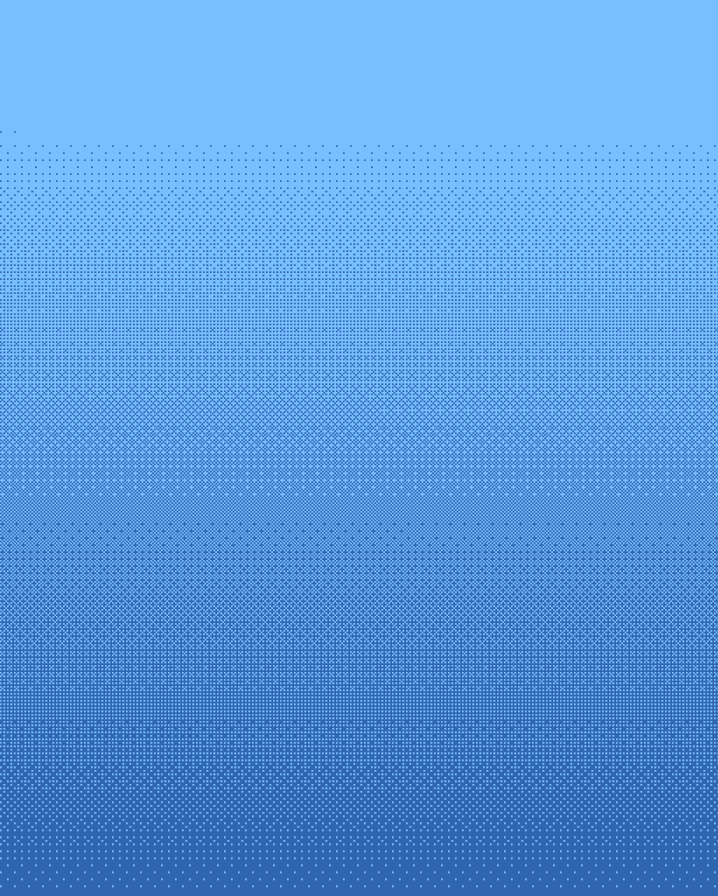
This background is drawn by a Shadertoy shader. Its source:

```glsl
const vec3 SKY_LIGHT = vec3(0.47, 0.75, 1.00);
const vec3 SKY_DARK = vec3(0.19, 0.40, 0.69);
const float CELLS_PER_HEIGHT = 512.0;
const int SAMPLES = 3;

// Ordered threshold of a 2x2 block, in quarters
float bayer2(vec2 cell) {
    cell = mod(floor(cell), 2.0);
    return fract(cell.x * 0.5 + cell.y * cell.y * 0.75);
}

// Three nested blocks give 64 thresholds
float bayer8(vec2 cell) {
    return bayer2(cell) + bayer2(cell * 0.5) / 4.0 + bayer2(cell * 0.25) / 16.0;
}

// Share of dark cells, growing downward with a faint sideways tilt
float darkness(vec2 place, float start, float span, float tilt) {
    return (place.y - start - tilt * place.x) / span;
}

// 1 for a dark cell, 0 for a light one; place is measured from the top left
float ditheredSky(vec2 place, float cellCount) {
    vec2 cell = floor(place * cellCount);
    vec2 center = (cell + 0.5) / cellCount;
    float level = darkness(center, 0.1474, 0.862, 0.002);
    float threshold = bayer8(cell - vec2(0.0, 3.0));
    return level > threshold ? 1.0 : 0.0;
}

void mainImage(out vec4 fragColor, in vec2 fragCoord) {
    // Average several points per pixel to smooth cell edges
    float coverage = 0.0;
    for (int j = 0; j < SAMPLES; j++) {
        for (int i = 0; i < SAMPLES; i++) {
            vec2 offset = (vec2(i, j) + 0.5) / float(SAMPLES) - 0.5;
            vec2 place = (fragCoord + offset) / iResolution.y;
            place.y = 1.0 - place.y;
            coverage += ditheredSky(place, CELLS_PER_HEIGHT);
        }
    }
    coverage /= float(SAMPLES * SAMPLES);
    fragColor = vec4(mix(SKY_LIGHT, SKY_DARK, coverage), 1.0);
}
```
